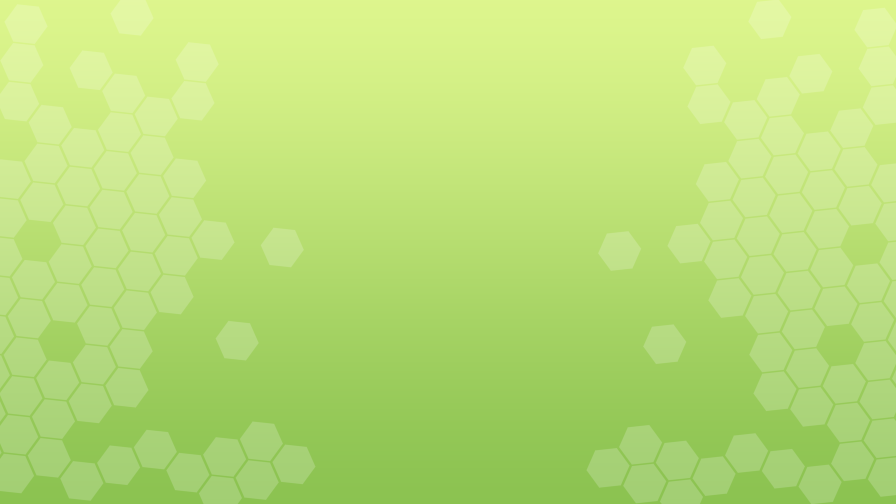
This background is drawn by a Shadertoy shader. Its source:

```glsl
// Pale honeycomb clusters on both sides of a lime green vertical gradient.

// Signed distance to a flat-topped hexagon with the given apothem.
float hexagon(vec2 p, float apothem) {
    const vec3 k = vec3(-0.8660, 0.5, 0.5774);
    p = abs(p);
    p -= 2.0 * min(dot(k.xy, p), 0.0) * k.xy;
    p -= vec2(clamp(p.x, -k.z * apothem, k.z * apothem), apothem);
    return length(p) * sign(p.y);
}

// Tells whether a lattice cell (column, row) belongs to the cluster.
bool isFilled(ivec2 cell) {
    int i = cell.x, j = cell.y, diagonal = i + j;

    // Main body, with a stepped top and a slanted lower edge
    bool body = i <= 2 && j >= -2 * (i >> 1)
             && diagonal <= (i < 0 ? 9 : 8) && 3 * i + j <= 10;
    bool hole = cell == ivec2(-1, 7) || cell == ivec2(-2, 5) || cell == ivec2(2, 0);

    // Chain along the bottom, ending in a wider clump
    bool chain = diagonal == 10 && i >= 0 && i <= 2;
    bool clump = (diagonal == 11 || diagonal == 12) && j >= 6 && j <= 8 && i >= 3;

    // Cells that stand apart
    bool corner = i == -3 && j >= 0 && j <= 2;
    bool loose = cell == ivec2(-1, 0) || cell == ivec2(0, -2) || cell == ivec2(3, 2)
              || cell == ivec2(4, 4) || cell == ivec2(5, 1);

    return (body && !hole) || chain || clump || corner || loose;
}

// Coverage of the tilted honeycomb at p.
float honeycomb(vec2 p, float pixel) {
    const vec2 alongRow = vec2(0.0646, 0.0458);
    const vec2 alongColumn = vec2(-0.0083, 0.0769);
    mat2 lattice = mat2(alongRow, alongColumn);
    vec2 up = normalize(alongColumn);

    p -= vec2(0.2454, 0.1852);
    ivec2 base = ivec2(floor(inverse(lattice) * p));
    float coverage = 0.0;

    // The nearest cell is one of the four around p
    for (int n = 0; n < 4; n++) {
        ivec2 cell = base + ivec2(n & 1, n >> 1);
        if (!isFilled(cell)) continue;
        vec2 d = p - lattice * vec2(cell);
        vec2 local = vec2(dot(d, vec2(up.y, -up.x)), dot(d, up));
        float edge = hexagon(local, 0.0360) - 0.0012;
        coverage = max(coverage, smoothstep(0.7 * pixel, -0.7 * pixel, edge));
    }
    return coverage;
}

void mainImage(out vec4 fragColor, in vec2 fragCoord) {
    // Height is one unit; y runs downward from the top edge
    float pixel = 1.0 / iResolution.y;
    vec2 p = vec2(fragCoord.x, iResolution.y - fragCoord.y) * pixel;
    float width = iResolution.x * pixel;

    // Background gradient
    float fall = mix(p.y, smoothstep(0.0, 1.0, p.y), 0.5);
    vec3 color = mix(vec3(0.867, 0.963, 0.552), vec3(0.545, 0.762, 0.315), fall);

    // Right cluster mirrors the left one with a small shift
    if (p.x > 0.5 * width) p = vec2(width - p.x, p.y) + vec2(0.0118, -0.0069);

    color = mix(color, vec3(1.0), 0.2 * honeycomb(p, pixel));
    fragColor = vec4(color, 1.0);
}
```
